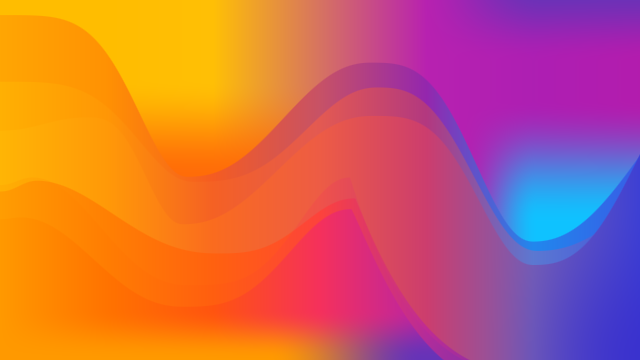
Give the GLSL for this background, as a Shadertoy shader.

```glsl
// Each ramp holds seven colours, evenly spaced from left to right
const vec3 SKY[7] = vec3[7](
    vec3(1.0, .74, .0), vec3(1.0, .74, .0), vec3(1.0, .75, .02), vec3(.84, .45, .38),
    vec3(.72, .13, .69), vec3(.68, .12, .70), vec3(.70, .11, .68));
const vec3 CREST[7] = vec3[7](
    vec3(1.0, .65, .01), vec3(1.0, .57, .01), vec3(.96, .36, .13), vec3(.78, .32, .40),
    vec3(.58, .15, .68), vec3(.13, .53, .93), vec3(.22, .36, .90));
const vec3 SHOULDER[7] = vec3[7](
    vec3(1.0, .69, .01), vec3(1.0, .59, .02), vec3(.96, .38, .14), vec3(.89, .35, .32),
    vec3(.70, .22, .50), vec3(.36, .47, .82), vec3(.25, .33, .87));
const vec3 BODY[7] = vec3[7](
    vec3(1.0, .71, .02), vec3(1.0, .60, .03), vec3(.98, .42, .12), vec3(.93, .36, .27),
    vec3(.80, .24, .43), vec3(.46, .37, .71), vec3(.24, .25, .83));
const vec3 RIBBON[7] = vec3[7](
    vec3(1.0, .62, .01), vec3(1.0, .50, .01), vec3(1.0, .38, .06), vec3(1.0, .28, .20),
    vec3(.75, .17, .58), vec3(.40, .20, .70), vec3(.25, .20, .80));
const vec3 FLOOR[7] = vec3[7](
    vec3(1.0, .60, .0), vec3(1.0, .45, .0), vec3(1.0, .33, .06), vec3(.96, .19, .36),
    vec3(.72, .14, .65), vec3(.40, .20, .70), vec3(.25, .20, .80));

const vec3 ORANGE = vec3(1.0, .42, .03);
const vec3 AMBER  = vec3(1.0, .60, .0);
const vec3 VIOLET = vec3(.40, .20, .72);
const vec3 CYAN   = vec3(.06, .76, 1.0);
const vec3 INDIGO = vec3(.22, .17, .80);
const float VEIL_OPACITY = .22;

// start: x, y and drop at the left edge; then turning points and their skew
struct Wave { vec3 start; vec4 turnX; vec4 turnY; vec4 skew; };

const Wave CREST_WAVE = Wave(vec3(.0, .958, .0),
    vec4(.293, .579, .833, 1.172), vec4(.509, .826, .329, .819), vec4(1.94, 1.05, 1.43, 1.0));
const Wave SHOULDER_WAVE = Wave(vec3(.0, .773, .0),
    vec4(.302, .589, .840, 1.172), vec4(.495, .757, .303, .613), vec4(1.8, 1.3, 1.27, 1.0));
const Wave BODY_WAVE = Wave(vec3(.137, .674, .037),
    vec4(.286, .582, .833, 1.12), vec4(.377, .678, .264, .836), vec4(1.28, 1.0, 1.5, 1.2));
const Wave RIBBON_WAVE = Wave(vec3(.059, .498, .03),
    vec4(.339, .555, .846, 1.2), vec4(.296, .449, -.042, -.2), vec4(.86, 1.36, .47, 1.0));
const Wave VEIL_WAVE = Wave(vec3(.052, .507, .021),
    vec4(.293, .547, .833, 1.2), vec4(.208, .507, -.042, -.2), vec4(.89, 1.6, .45, 1.0));
const Wave FLOOR_WAVE = Wave(vec3(.033, .396, .005),
    vec4(.286, .549, .820, 1.2), vec4(.148, .419, -.076, -.2), vec4(.91, 1.37, .5, 1.0));

vec3 ramp(vec3 stops[7], float x) {
    float s = clamp(x, 0.0, .9999) * 6.0;
    int i = int(s);
    return mix(stops[i], stops[i + 1], s - float(i));
}

// Skewed S-curve, halfway between cubic and quintic easing
float ease(float from, float to, float skew, float x) {
    float t = pow(clamp((x - from) / max(to - from, 1e-4), 0.0, 1.0), skew);
    float cubic = t * t * (3.0 - 2.0 * t);
    float quintic = t * t * t * (t * (t * 6.0 - 15.0) + 10.0);
    return .5 * (cubic + quintic);
}

float waveHeight(Wave w, float x) {
    vec2 last = w.start.xy;
    float height = last.y - w.start.z * (1.0 - ease(0.0, last.x, 1.0, x));
    for (int i = 0; i < 4; i++) {
        vec2 turn = vec2(w.turnX[i], w.turnY[i]);
        height += (turn.y - last.y) * ease(last.x, turn.x, w.skew[i], x);
        last = turn;
    }
    return height;
}

// Smooth coverage of the area below a wave
float below(Wave w, vec2 p) {
    float d = waveHeight(w, p.x) - p.y;
    return clamp(.5 + d / max(fwidth(d), 1e-5), 0.0, 1.0);
}

vec3 skyColor(vec2 p) {
    vec3 sky = ramp(SKY, p.x);
    float warm = (1.0 - smoothstep(.5, .78, p.y)) * (1.0 - smoothstep(.4, .6, p.x));
    float dusk = smoothstep(.83, 1.04, p.y) * smoothstep(.65, .85, p.x);
    float pool = (1.0 - smoothstep(.38, .72, p.y)) * smoothstep(.72, .84, p.x);
    sky = mix(sky, ORANGE, warm);
    sky = mix(sky, VIOLET, dusk);
    return mix(sky, CYAN, pool);
}

vec3 bodyColor(vec2 p) {
    float depth = (1.0 - smoothstep(0.0, .45, p.y)) * smoothstep(.75, 1.0, p.x);
    return mix(ramp(BODY, p.x), INDIGO, .7 * depth);
}

vec3 floorColor(vec2 p) {
    vec3 glow = mix(AMBER, VIOLET, smoothstep(.42, .66, p.x));
    return mix(ramp(FLOOR, p.x), glow, 1.0 - smoothstep(0.0, .14, p.y));
}

void mainImage(out vec4 fragColor, in vec2 fragCoord) {
    vec2 p = fragCoord / iResolution.xy;
    vec3 ground = floorColor(p);

    // Layers from back to front
    vec3 color = skyColor(p);
    color = mix(color, ramp(CREST, p.x), below(CREST_WAVE, p));
    color = mix(color, ramp(SHOULDER, p.x), below(SHOULDER_WAVE, p));
    color = mix(color, bodyColor(p), below(BODY_WAVE, p));
    color = mix(color, ramp(RIBBON, p.x), below(RIBBON_WAVE, p));
    color = mix(color, ground, VEIL_OPACITY * below(VEIL_WAVE, p));
    color = mix(color, ground, below(FLOOR_WAVE, p));
    fragColor = vec4(color, 1.0);
}
```
